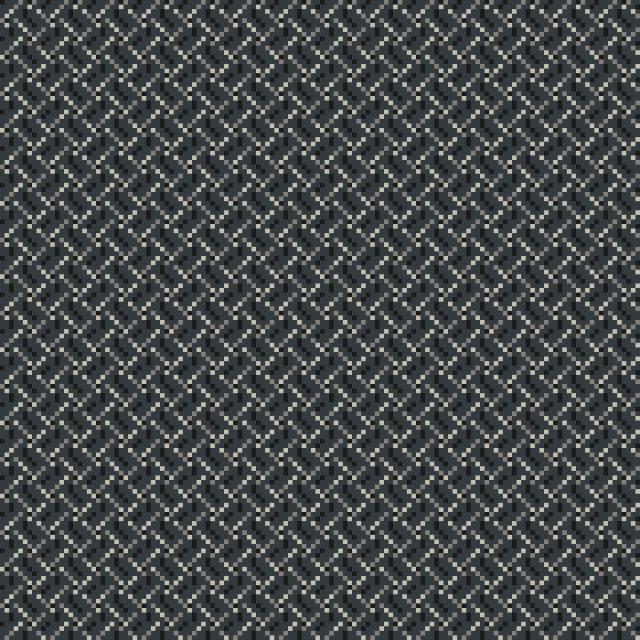
Give the GLSL for this pattern, as a Shadertoy shader.

```glsl
// Woven mosaic of small square cells on slate: two broken zigzags of cream
// and grey run down each repeat, with black cells scattered in their gaps.
// Each cell gets its colour by formula; cell borders are blended over a pixel.

#define CELLS 140.0        // cells across the canvas
#define REPEAT_WIDTH 10.0  // cells in one repeat across
#define REPEAT_HEIGHT 16.0 // rows in one repeat of the light tones
#define ZIGZAG 8.0         // rows in one pair of opposed strokes
#define PHASE_LAG 2.0      // rows by which the second strand is offset
#define STROKE_BREAK 2.0   // sideways jump between strokes, in cells
#define SLATE vec3(0.203, 0.232, 0.243)
#define BLACK vec3(0.105, 0.105, 0.110)
#define GREY vec3(0.515, 0.500, 0.488)
#define CREAM vec3(0.758, 0.748, 0.685)

// Column of a strand (0 or 1): a stroke leaning left, then one leaning right
float strandColumn(float row, float strand) {
    float step8 = mod(row + strand * PHASE_LAG, ZIGZAG);
    float side = 0.5 * ZIGZAG;
    float swing = step8 < side ? side - step8
                               : step8 - side + 1.0 + STROKE_BREAK;
    return strand * 0.5 * REPEAT_WIDTH + swing;
}

// True where the cell lies in the given column of its repeat
bool inColumn(vec2 cell, float column) {
    return mod(cell.x - column + 0.5, REPEAT_WIDTH) < 1.0;
}

// Column halfway across the wider gap between the two strands
float gapColumn(float first, float second) {
    float gap = second - first;
    return gap > 0.5 * REPEAT_WIDTH
        ? first + floor(0.5 * gap)
        : second + floor(0.5 * (REPEAT_WIDTH - gap));
}

vec3 cellColor(vec2 cell) {
    float first = strandColumn(cell.y, 0.0);
    float second = strandColumn(cell.y, 1.0);
    vec3 color = SLATE;

    // Black fills the gaps and sits below each stroke end of the first strand
    bool strokeStart = mod(cell.y + 0.5, 0.5 * ZIGZAG) < 1.0;
    float endAbove = strandColumn(cell.y - 1.0, 0.0);
    if (inColumn(cell, gapColumn(first, second))) color = BLACK;
    if (strokeStart && inColumn(cell, endAbove)) color = BLACK;

    // Light strands lie on top, alternating irregularly in tone
    for (int i = 0; i < 2; i++) {
        float strand = float(i);
        float tone = mod(5.0 * cell.y + 3.0 * strand, REPEAT_HEIGHT);
        if (inColumn(cell, i == 0 ? first : second))
            color = tone < 0.5 * REPEAT_HEIGHT ? GREY : CREAM;
    }
    return color;
}

void mainImage(out vec4 fragColor, in vec2 fragCoord) {
    // Cell coordinates, with rows counted downward from the top
    float cellsPerPixel = CELLS / iResolution.x;
    vec2 p = vec2(fragCoord.x, iResolution.y - fragCoord.y) * cellsPerPixel;

    // Blend the four cells around the nearest corner by pixel coverage
    vec2 corner = floor(p + 0.5);
    vec2 cover = clamp((p - corner) / cellsPerPixel + 0.5, 0.0, 1.0);
    vec3 upper = mix(cellColor(corner - 1.0),
                     cellColor(corner - vec2(0.0, 1.0)), cover.x);
    vec3 lower = mix(cellColor(corner - vec2(1.0, 0.0)),
                     cellColor(corner), cover.x);

    fragColor = vec4(mix(upper, lower, cover.y), 1.0);
}
```
